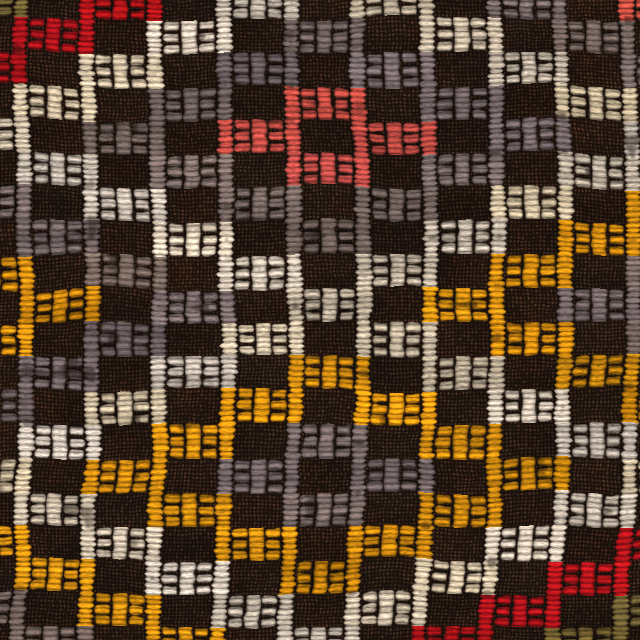
A Shadertoy shader for this texture:

```glsl
const vec2 PITCH = vec2(0.1056, 0.0527);    // column width, half-row height
const vec2 START = vec2(0.039, 0.0033);
const vec2 MEDALLION = vec2(4.0, 4.0);      // cell at the heart of one diamond
const float RIBS = 6.0;                     // thread wraps per half-row

const vec3 GROUND = vec3(0.165, 0.115, 0.085);
const vec3 CREAM  = vec3(0.87, 0.81, 0.70);
const vec3 GREY   = vec3(0.50, 0.44, 0.42);
const vec3 GOLD   = vec3(0.92, 0.62, 0.08);
const vec3 RED    = vec3(0.74, 0.09, 0.11);
const vec3 PINK   = vec3(0.84, 0.34, 0.30);
const vec3 OLIVE  = vec3(0.50, 0.43, 0.22);

float hash(vec2 p) {
    vec3 q = fract(p.xyx * vec3(0.1031, 0.1030, 0.0973));
    q += dot(q, q.yzx + 33.33);
    return fract((q.x + q.y) * q.z);
}

float noise(vec2 p) {
    vec2 c = floor(p), f = fract(p);
    f = f * f * (3.0 - 2.0 * f);
    return mix(mix(hash(c), hash(c + vec2(1, 0)), f.x),
               mix(hash(c + vec2(0, 1)), hash(c + vec2(1, 1)), f.x), f.y);
}

float boxDistance(vec2 p, vec2 halfSize, float radius) {
    vec2 d = abs(p) - halfSize + radius;
    return length(max(d, 0.0)) + min(max(d.x, d.y), 0.0) - radius;
}

float coverage(float dist, float soft) {
    return 1.0 - smoothstep(-soft, soft, dist);
}

// Concentric diamonds: heart, ring and shared cream border
vec3 yarnColour(vec2 cell) {
    vec2 c = cell - MEDALLION;
    vec2 diagonal = vec2(c.x + c.y, c.y - c.x);
    vec2 diamond = floor(diagonal / 10.0 + 0.5);
    vec2 away = abs(diagonal - 10.0 * diamond);
    float ring = max(away.x, away.y);
    float scheme = mod(diamond.x, 3.0);

    vec3 heart = diamond.y > 0.5 ? GOLD : PINK;
    vec3 band = GREY;
    if (scheme > 1.5)      { heart = OLIVE; band = RED; }
    else if (scheme > 0.5) { heart = GREY;  band = GOLD; }
    return ring < 2.0 ? heart : ring < 4.0 ? band : CREAM;
}

// Coarse plain weave with uneven brown flecks
vec3 groundWeave(vec2 g) {
    vec2 q = g * vec2(18.0, 9.0) + 0.5 * noise(g * vec2(5.0, 3.0));
    vec2 knot = floor(q), f = fract(q) - 0.5;
    float over = mod(knot.x + knot.y, 2.0);
    float bump = 1.0 - smoothstep(0.05, 0.55, length(f * mix(vec2(0.8, 1.2), vec2(1.2, 0.8), over)));
    float light = 0.55 + bump * (0.35 + 0.95 * hash(knot));
    vec3 tint = mix(vec3(1.0), vec3(1.12, 0.98, 0.88), noise(g * vec2(2.0, 1.0) + 9.0));
    return GROUND * tint * light * (0.85 + 0.3 * noise(g * 1.3));
}

// Rounded wraps with irregular thickness, fibre and fading
vec3 yarnShade(vec3 colour, vec2 g, float rib, vec2 cell) {
    float roundness = 0.5 + 0.5 * cos(6.2832 * (fract(rib) - 0.5));
    float strand = 0.88 + 0.2 * hash(vec2(floor(rib), cell.x + 40.0));
    float fibre = 0.86 + 0.28 * noise(g * vec2(22.0, 38.0));
    float fade = 0.88 + 0.2 * hash(cell + 71.0);
    vec3 tint = mix(vec3(1.03, 1.0, 0.95), vec3(0.98, 0.98, 1.06), hash(cell + 23.0));
    return colour * tint * fade * strand * fibre * mix(0.68, 1.08, sqrt(roundness));
}

void mainImage(out vec4 fragColor, in vec2 fragCoord) {
    vec2 uv = fragCoord / iResolution.xy;
    uv.y = 1.0 - uv.y;
    float soft = max(0.018, 0.8 / (PITCH.x * iResolution.x));

    // Slack cloth: bowed columns and drifting rows
    float bow = 2.0 * uv.y - 1.0;
    uv.x += 0.010 * bow * bow + 0.010 * uv.x * smoothstep(0.5, 1.0, uv.y);
    vec2 g = (uv - START) / PITCH;
    g += vec2(0.08, 0.24) * (vec2(noise(g * 0.6), noise(g * vec2(0.9, 0.35) + 17.0)) - 0.5);
    g.x += 0.025 * (noise(g * vec2(1.0, 5.0)) - 0.5);

    // Cell and its coloured neighbour on the same half-row
    float column = floor(g.x), row = floor(g.y + 0.5);
    vec2 p = vec2(g.x - column - 0.5, 0.5 * (g.y - row));
    float filled = mod(column + row, 2.0);
    vec2 cell = vec2(filled > 0.5 ? column : column + sign(p.x), row);

    // Wrapped upright bars
    float rib = g.y * RIBS + 0.6 * noise(g * vec2(4.0, 2.0));
    float bar = floor(g.x + 0.5);
    float ragged = 0.035 * (hash(vec2(floor(rib), bar)) - 0.5);
    float shape = 0.5 - abs(p.x) - 0.105 - ragged + 0.012 * cos(6.2832 * rib);

    // Blocks: a solid strip between two stacks of three dashes
    if (filled > 0.5) {
        float step3 = 0.168;
        vec2 dash = vec2(abs(p.x) - 0.25, p.y - step3 * clamp(floor(p.y / step3 + 0.5), -1.0, 1.0));
        float wobble = 0.035 * (noise(g * vec2(7.0, 6.0)) - 0.5);
        float strip = boxDistance(p, vec2(0.108, 0.255), 0.04);
        float dashes = boxDistance(dash, vec2(0.108, 0.064), 0.045);
        shape = min(shape, min(strip, dashes) + wobble);
    }

    // Yarn over ground with a shadow along its edges
    vec3 ground = groundWeave(g) * mix(1.0, 0.68, coverage(shape - 0.03, 0.06));
    vec3 yarn = yarnShade(yarnColour(cell), g, rib, cell);
    yarn *= mix(1.0, 0.72, smoothstep(-0.06, 0.01, shape));
    float worn = smoothstep(0.86, 0.97, noise(g * vec2(3.0, 2.0) + 50.0)) * 0.45;
    vec3 colour = mix(ground, yarn, coverage(shape, soft) * (1.0 - worn));
    fragColor = vec4(clamp(colour, 0.0, 1.0), 1.0);
}
```
